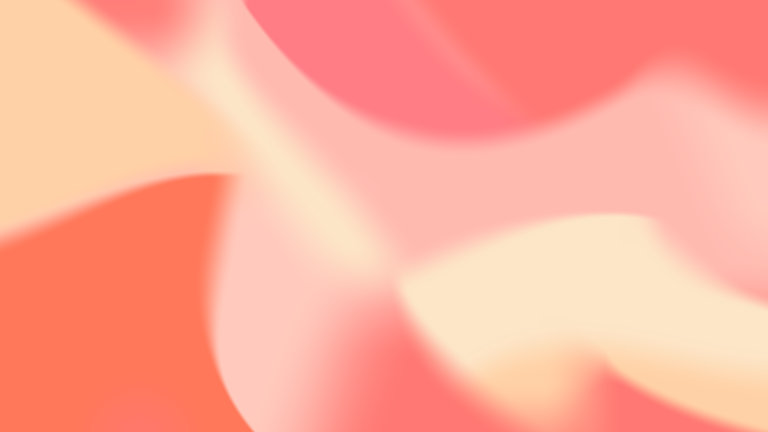
Reproduce this background procedurally as a Shadertoy shader.

```glsl
#define CANVAS vec2(7.68, 4.32)
#define PINK   vec3(1.00, 0.73, 0.69)
#define PALE   vec3(1.00, 0.79, 0.74)
#define CREAM  vec3(0.99, 0.90, 0.78)
#define PEACH  vec3(1.00, 0.82, 0.65)
#define ORANGE vec3(1.00, 0.47, 0.35)
#define CORAL  vec3(1.00, 0.47, 0.45)
#define ROSE   vec3(1.00, 0.49, 0.52)

// Smooth ramp from 0 at a to 1 at b; a may exceed b
float ramp(float a, float b, float x) {
    float t = clamp((x - a) / (b - a), 0.0, 1.0);
    return t * t * (3.0 - 2.0 * t);
}

// Soft step of half width w around zero
float soft(float d, float w) {
    return ramp(-w, w, d);
}

// Cubic through four evenly spaced heights h on [a, b], held flat outside
float curve(float x, float a, float b, vec4 h) {
    float s = 3.0 * clamp((x - a) / (b - a), 0.0, 1.0);
    vec4 k = vec4(-(s - 1.0) * (s - 2.0) * (s - 3.0) / 6.0,
                  s * (s - 2.0) * (s - 3.0) / 2.0,
                  -s * (s - 1.0) * (s - 3.0) / 2.0,
                  s * (s - 1.0) * (s - 2.0) / 6.0);
    return dot(k, h);
}

// Pink field, pale hollow and the coral glow at the lower centre
vec3 field(float x, float y) {
    vec3 col = mix(PINK, PALE, ramp(3.9, 3.0, x) * ramp(1.6, 2.2, y));
    col = mix(col, PALE, ramp(6.8, 7.6, x + 0.4 * (1.9 - y)) * ramp(2.9, 2.0, y));
    float glow = ramp(2.6, 4.1, x + 0.35 * (y - 3.9)) * ramp(2.6, 3.6, y);
    return mix(col, CORAL, glow);
}

// Diagonal cream ribbon with the peach sheet on its left
vec3 ribbon(vec3 col, float x, float y, float orangeTop) {
    float d = x - curve(y, 0.3, 2.9, vec4(2.1, 2.45, 3.17, 3.72));
    float right = mix(0.35, 0.68, ramp(0.3, 1.6, y));
    float band = d > 0.0 ? ramp(right, 0.0, d) : ramp(-0.8, 0.0, d);
    col = mix(col, CREAM, band * ramp(3.15, 2.4, y) * ramp(-0.5, 0.9, y));

    float flush = ramp(2.3, 1.5, x) * ramp(0.85, 0.05, y);
    col = mix(col, CORAL, 0.9 * flush);

    float sheet = soft(y - 0.8 * (x - 0.8) - 0.03, 0.18) * ramp(2.85, 1.9, x);
    float foot = 0.1 + 0.5 * ramp(1.9, 2.4, x);
    return mix(col, PEACH, sheet * ramp(foot, -0.25, y - orangeTop));
}

// Orange hill at the lower left
vec3 hill(vec3 col, float x, float y, float top) {
    float side = curve(y, 1.75, 4.32, vec4(2.3, 2.15, 2.13, 2.54));
    float mask = soft(y - top, mix(0.16, 0.04, ramp(0.0, 2.1, x)));
    mask *= soft(side - x, mix(0.2, 0.03, ramp(2.5, 4.0, y)));
    vec3 tint = mix(ORANGE, CORAL, 0.7 * ramp(0.8, 0.0, length(vec2(x - 1.4, y - 4.4))));
    return mix(col, tint, mask);
}

// Cream wave at the lower right, shaded with peach and coral
vec3 wave(vec3 col, float x, float y) {
    float crest = curve(x, 4.0, 6.8, vec4(2.75, 2.36, 2.15, 2.24));
    float fall = curve(x, 6.4, 7.7, vec4(2.15, 2.6, 2.88, 3.05));
    float side = curve(y, 2.7, 4.35, vec4(3.95, 4.15, 4.6, 5.25));
    float mask = soft(y - crest, mix(0.2, 0.04, ramp(4.2, 6.2, x)));
    mask *= mix(1.0, soft(y - fall, mix(0.3, 0.1, ramp(6.6, 7.6, x))), ramp(6.2, 6.7, x));
    mask *= soft(x - side, mix(0.1, 0.36, ramp(2.8, 4.0, y)));

    float belly = curve(x, 4.5, 7.7, vec4(3.85, 3.4, 3.5, 3.68));
    vec3 tint = mix(CREAM, PEACH, soft(y - belly - 0.08, 0.25));
    tint = mix(tint, CORAL, 0.7 * ramp(3.8, 4.55, y) * ramp(6.3, 5.7, x));

    float dip = curve(x, 6.05, 7.68, vec4(3.62, 3.94, 4.16, 4.32));
    float under = soft(y - dip - 0.04, mix(0.5, 0.1, ramp(5.6, 6.25, x)));
    tint = mix(tint, CORAL, under * ramp(5.4, 6.25, x));
    return mix(col, tint, mask);
}

// Rose and coral canopy along the top right
vec3 canopy(vec3 col, float x, float y) {
    float edge = x < 6.3 ? curve(x, 2.4, 6.4, vec4(0.0, 1.27, 1.44, 0.88))
                         : curve(x, 6.3, 7.7, vec4(0.94, 0.87, 1.10, 1.28));
    float w = mix(0.04, 0.16, ramp(2.6, 4.2, x)) + 0.22 * ramp(6.1, 7.0, x);
    float mask = soft(edge - 0.4 * w - y, w) * ramp(2.36, 2.5, x);

    float fold = x - 4.1 - 0.7 * y - 0.2 * y * y;
    vec3 tint = mix(ROSE, CORAL, soft(fold, 0.35));
    tint += vec3(0.0, 0.06, 0.05) * exp(-fold * fold / 0.03) * ramp(1.4, 0.6, y);
    return mix(col, tint, mask);
}

void mainImage(out vec4 fragColor, in vec2 fragCoord) {
    // Canvas position with y measured down from the top
    vec2 uv = fragCoord / iResolution.xy;
    vec2 p = vec2(uv.x, 1.0 - uv.y) * CANVAS;
    float hillTop = curve(p.x, 0.0, 2.1, vec4(2.40, 2.13, 1.87, 1.74));

    vec3 col = field(p.x, p.y);
    col = ribbon(col, p.x, p.y, hillTop);
    col = hill(col, p.x, p.y, hillTop);
    col = wave(col, p.x, p.y);
    col = canopy(col, p.x, p.y);
    fragColor = vec4(col, 1.0);
}
```
